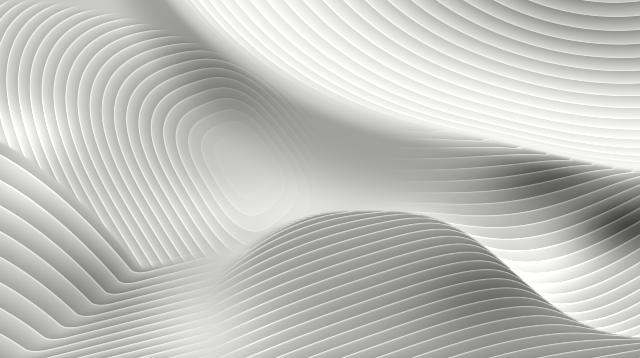
Reproduce this background procedurally as a WebGL 2 fragment shader.

```glsl
#version 300 es
precision highp float;
// Draws overlapping pale grey paper waves, cut into fine contour strips.
uniform vec2 u_resolution;
out vec4 outColor;

// Lengths are in canvas heights; tones run from 0 (black) to 1 (white).
const vec3 PAPER_TINT = vec3(1.0, 1.0, 0.992);
const float RIM_WIDTH = 0.0018;
const float RIM_LIGHT = 0.15;
const float SLOPE_STRIPS = 21.0;
const float ARCH_STRIPS = 12.0;
const float FOLD_STRIPS = 14.0;
const float DOME_STRIPS = 27.0;
const float VALLEY_STRIPS = 20.0;
const vec2 SLOPE_CENTRE = vec2(1.70, 1.35);
const vec2 SLOPE_STRETCH = vec2(0.82, 1.0);
const vec2 ARCH_CENTRE = vec2(0.68, 0.55);
const vec2 ARCH_AXIS = vec2(0.55, -0.83);
const vec2 ARCH_RADII = vec2(0.48, 0.31);
const float FOLD_RIM = 0.605;

float glow(vec2 p, vec2 centre, vec2 size) {
    vec2 q = (p - centre) / size;
    return exp(-dot(q, q));
}

float smoothMin(float a, float b, float k) {
    float h = clamp(0.5 + 0.5 * (b - a) / k, 0.0, 1.0);
    return mix(b, a, h) - k * h * (1.0 - h);
}

// Falls from 1 to 0 as x goes from a to b.
float fall(float a, float b, float x) {
    return 1.0 - smoothstep(a, b, x);
}

// Long ridge that sweeps from the upper left to the right side.
float ridgeHeight(float x) {
    return 0.56 + 0.44 * exp(-2.6 * (x - 0.49)) - 0.06 * smoothstep(1.3, 1.85, x);
}

// Crest of the dome at the bottom.
float domeHeight(float x) {
    return 0.05 + 0.36 * exp(-pow(abs(x - 1.03) / 0.47, 3.0));
}

// Strip shading: a ramp that ends in a lit rim and drops into shadow.
float strips(float phase, float depth, float rim) {
    float s = fract(phase);
    float rate = fwidth(phase);
    float w = clamp(rate, 0.001, 0.9);
    float rimSpan = min(RIM_WIDTH * rate * u_resolution.y, 0.4);
    float lit = smoothstep(1.0 - 2.0 * rimSpan - w, 1.0 - rimSpan, s);
    float shade = mix(depth * (s - 0.5) + rim * lit, -0.5 * depth, smoothstep(1.0 - w, 1.0, s));
    return shade * fall(0.3, 0.8, rate);
}

void main() {
    vec2 p = gl_FragCoord.xy / u_resolution.y;
    float aboveRidge = p.y - ridgeHeight(p.x);
    float belowRidge = max(-aboveRidge, 0.0);
    float aboveDome = p.y - domeHeight(p.x);

    // Soft hollow in the middle, with the valley on the right
    float tone = 0.79;
    tone -= 0.16 * smoothstep(0.0, 0.05, belowRidge) * fall(0.08, 0.3, belowRidge);
    tone -= 0.12 * glow(p, vec2(0.58, 0.75), vec2(0.20, 0.14));
    tone -= 0.25 * glow(p, vec2(1.52, 0.50), vec2(0.15, 0.08));
    tone -= 0.36 * glow(p, vec2(1.75, 0.37), vec2(0.14, 0.08));
    tone += 0.17 * glow(p, vec2(1.52, 0.24), vec2(0.14, 0.10));
    tone += 0.11 * glow(p, vec2(0.75, 0.41), vec2(0.30, 0.09));
    tone += 0.17 * glow(p, vec2(0.06, 0.63), vec2(0.14, 0.09));
    tone += 0.15 * exp(-max(aboveDome, 0.0) / 0.04) * smoothstep(0.9, 1.25, p.x);

    // Nested arches on the left, flattened under a sloping cap
    vec2 q = p - ARCH_CENTRE;
    vec2 along = vec2(dot(q, ARCH_AXIS), dot(q, vec2(-ARCH_AXIS.y, ARCH_AXIS.x)));
    vec2 a = pow(abs(along) / ARCH_RADII, vec2(3.0));
    float arch = pow(a.x + a.y + 0.001, 1.0 / 3.0);
    float capGap = max(1.01 - 0.4 * p.x * p.x - p.y, 0.0);
    float archFade = fall(0.4, 0.95, p.x) * smoothstep(0.1, 0.6, arch) * smoothstep(0.0, 0.03, capGap);
    tone += archFade * strips(ARCH_STRIPS * arch - 1.3 * log(capGap + 0.03), 0.15, 0.10);

    // Valley strips climb to the right, bending near the ridge and the dome
    float climb = max(p.x - 1.05, 0.0);
    float valley = VALLEY_STRIPS * (p.y - 0.55 * climb * climb)
        - 0.6 * log(belowRidge + 0.01) + 0.9 * log(max(aboveDome, 0.0) + 0.03);
    tone += smoothstep(1.05, 1.5, p.x) * strips(valley, 0.12, RIM_LIGHT);

    // Hooked folds in the lower left
    float descent = p.y + 0.55 * p.x + 0.9 * p.x * p.x;
    float fold = smoothMin(descent, 3.36 * (p.y - 0.25 * p.x) + 0.1, 0.06);
    float foldTone = 0.75 + 0.10 * glow(p, vec2(0.05, 0.50), vec2(0.15, 0.12));
    foldTone -= 0.15 * glow(p, vec2(0.29, 0.20), vec2(0.15, 0.12));
    foldTone += 0.13 * glow(p, vec2(0.55, 0.06), vec2(0.16, 0.14));
    foldTone += 0.10 * glow(p, vec2(0.72, 0.32), vec2(0.15, 0.08));
    foldTone += fall(0.35, 0.65, p.x) * strips(FOLD_STRIPS * fold, 0.20, 0.10);
    float foldSoftness = mix(0.006, 0.10, smoothstep(0.3, 0.6, p.x));
    float foldMask = fall(FOLD_RIM - foldSoftness, FOLD_RIM + foldSoftness, fold);
    tone = mix(tone, foldTone, foldMask * fall(0.7, 0.95, p.x));

    // Dome whose strips curl over its right flank
    float dome = DOME_STRIPS * (p.y - 0.38 * p.x) - 0.8 * log(max(-aboveDome, 0.0) + 0.008);
    float domeTone = 0.62 - 0.17 * glow(p, vec2(1.36, 0.20), vec2(0.20, 0.13));
    domeTone += 0.24 * glow(p, vec2(0.55, 0.05), vec2(0.25, 0.18));
    domeTone += 0.06 * glow(p, vec2(1.0, 0.03), vec2(0.25, 0.08));
    domeTone += smoothstep(0.5, 0.75, p.x) * strips(dome, 0.08, 0.20);
    float domeEdge = mix(0.03, 0.005, smoothstep(0.65, 0.9, p.x));
    tone = mix(tone, domeTone, fall(-domeEdge, domeEdge, aboveDome) * smoothstep(0.5, 0.75, p.x));

    // Bright slope in the upper right
    float bowl = length((p - SLOPE_CENTRE) * SLOPE_STRETCH);
    float slope = SLOPE_STRIPS * bowl - 2.0 * log(max(aboveRidge, 0.0) + 0.02);
    float grey = smoothstep(0.08, 0.42, aboveRidge) * smoothstep(0.6, 1.6, p.x);
    float slopeTone = 0.96 - 0.27 * grey;
    slopeTone += smoothstep(0.0, 0.06, aboveRidge) * strips(slope, 0.09 + 0.15 * grey, 0.05);
    float ridgeEdge = mix(0.07, 0.012, smoothstep(0.7, 1.5, p.x));
    tone = mix(tone, slopeTone, smoothstep(-0.3 * ridgeEdge, ridgeEdge, aboveRidge));

    outColor = vec4(clamp(tone, 0.0, 1.0) * PAPER_TINT, 1.0);
}
```
